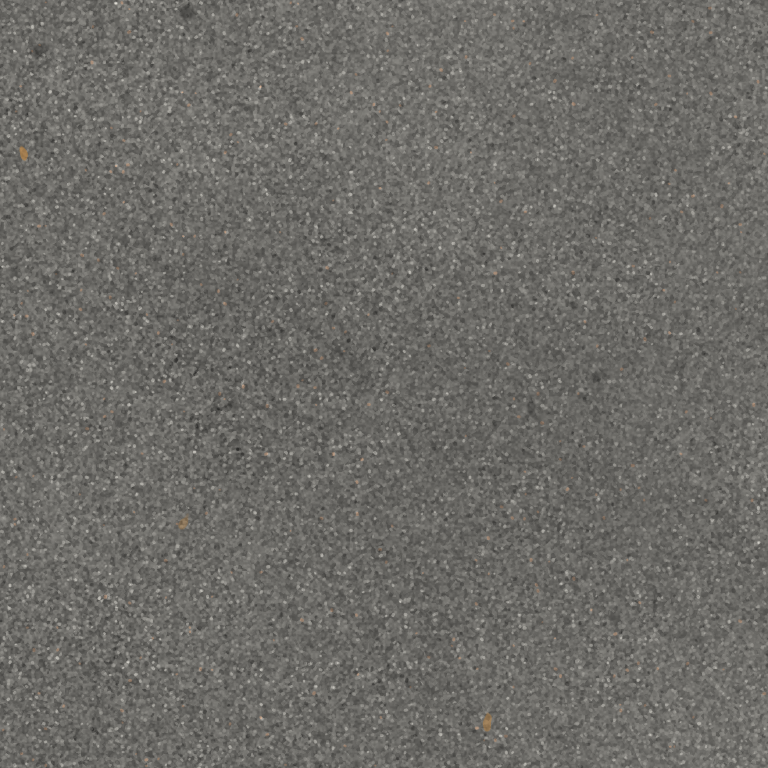
A WebGL 1 fragment shader for this texture:

```glsl
precision highp float;
// Worn fine-grained asphalt: a Voronoi mosaic of mineral grains with
// scattered pale chips and dark pits, over broad soft mottling,
// finished with a few tar stains and dry leaf flakes.

uniform vec2 u_resolution;

const float BASE_TONE = 0.412;
const vec3 GREY_TINT = vec3(1.012, 1.0, 0.962);
const vec3 RUST_TINT = vec3(1.16, 0.98, 0.84);
const vec3 LEAF_COLOR = vec3(0.62, 0.47, 0.29);
const float GRAIN_FREQ = 215.0;   // mosaic cells across the canvas
const float CHIP_FREQ = 128.0;
const float PIT_FREQ = 105.0;
const float DUST_FREQ = 330.0;
const float GRAIN_CONTRAST = 0.125;
const float GRAIN_SPARKLE = 0.15;
const float DUST_CONTRAST = 0.11;
const float CHIP_SHARE = 0.30;
const float PIT_SHARE = 0.22;
const float MOTTLE = 0.07;
const int STAINS = 14;
const int LEAVES = 3;

vec2 hash2(vec2 p) {
  vec3 q = fract(p.xyx * vec3(0.1031, 0.1030, 0.0973));
  q += dot(q, q.yzx + 33.33);
  return fract((q.xx + q.yz) * q.zy);
}

float valueNoise(vec2 p) {
  vec2 i = floor(p), f = fract(p);
  f = f * f * (3.0 - 2.0 * f);
  float low = mix(hash2(i).x, hash2(i + vec2(1.0, 0.0)).x, f.x);
  float high = mix(hash2(i + vec2(0.0, 1.0)).x, hash2(i + 1.0).x, f.x);
  return mix(low, high, f.y);
}

float fbm(vec2 p) {
  float sum = 0.0, amp = 0.5;
  for (int i = 0; i < 4; i++) {
    sum += amp * valueNoise(p);
    p = mat2(1.6, 1.2, -1.2, 1.6) * p + 7.3;
    amp *= 0.5;
  }
  return sum;
}

vec2 rotate(vec2 p, float a) {
  float c = cos(a), s = sin(a);
  return vec2(c * p.x + s * p.y, c * p.y - s * p.x);
}

// Nearest grain: x = distance to its centre, yz = its random values
vec3 grainCell(vec2 p) {
  vec2 cell = floor(p);
  vec3 nearest = vec3(9.0, 0.0, 0.0);
  for (int j = -1; j <= 1; j++) {
    for (int i = -1; i <= 1; i++) {
      vec2 id = cell + vec2(float(i), float(j));
      float d = length(id + hash2(id + 11.0) - p);
      if (d < nearest.x) nearest = vec3(d, hash2(id + 57.0));
    }
  }
  return nearest;
}

// Angular speck, at most one per cell: x = coverage, y = random value
vec2 speck(vec2 p, float share, float seed) {
  vec2 id = floor(p) + seed;
  vec2 pick = hash2(id), shape = hash2(id + 91.0);
  vec2 q = fract(p) - 0.5 - (hash2(id + 37.0) - 0.5) * 0.4;
  q = abs(rotate(q, shape.x * 6.283));
  float d = max(q.x * 0.85 + q.y * 0.5, q.y * 1.25);
  float radius = mix(0.16, 0.33, shape.y);
  float mask = 1.0 - smoothstep(radius - 0.07, radius + 0.07, d);
  return vec2(mask * step(pick.x, share), pick.y);
}

vec3 asphalt(vec2 uv, float wear, float mottle) {
  vec3 grain = grainCell(uv * GRAIN_FREQ);
  vec2 chip = speck(uv * CHIP_FREQ, CHIP_SHARE, 300.0);
  vec2 pit = speck(rotate(uv, 0.6) * PIT_FREQ, PIT_SHARE, 700.0);
  float core = 1.0 - smoothstep(0.25, 0.8, grain.x);

  float detail = GRAIN_CONTRAST * (grain.y - 0.5);
  detail += GRAIN_SPARKLE * pow(grain.z, 8.0) * core;
  detail += DUST_CONTRAST * (valueNoise(uv * DUST_FREQ) - 0.5);
  detail += chip.x * mix(0.04, 0.22, chip.y * chip.y);
  detail -= pit.x * mix(0.03, 0.10, pit.y);

  float rust = chip.x * step(0.45, chip.y) * step(chip.y, 0.51);
  return (BASE_TONE + mottle + detail * wear) * mix(GREY_TINT, RUST_TINT, rust);
}

void main() {
  vec2 uv = gl_FragCoord.xy / u_resolution;

  // Broad mottling: paler, smoother on the right and dimmer in the middle
  float cloud = fbm(uv * 3.5 + 4.0) - 0.47;
  float dim = exp(-10.0 * dot(uv - vec2(0.4, 0.5), uv - vec2(0.4, 0.5)));
  float mottle = MOTTLE * cloud + 0.018 * (uv.x - 0.4) - 0.018 * dim;
  float wear = mix(1.12, 0.88, uv.x) + 0.5 * (fbm(uv * 6.0 + 20.0) - 0.47);

  // Four samples per pixel keep the small grains smooth
  vec3 color = vec3(0.0);
  for (int s = 0; s < 4; s++) {
    float k = float(s);
    vec2 offset = vec2(mod(k, 2.0), floor(k * 0.5)) * 0.5 - 0.25;
    color += 0.25 * asphalt(uv + offset / u_resolution, wear, mottle);
  }

  // Tar stains with ragged soft edges
  float ragged = 0.006 * (valueNoise(uv * 120.0) - 0.5);
  for (int i = 0; i < STAINS; i++) {
    vec2 id = vec2(float(i) * 3.0 + 5.0, 17.0);
    vec2 kind = hash2(id + 41.0);
    float d = length(uv - hash2(id)) + ragged;
    float radius = mix(0.005, 0.011, kind.x);
    color *= 1.0 - mix(0.08, 0.32, kind.y) * (1.0 - smoothstep(radius * 0.4, radius * 1.3, d));
  }

  // Dry leaf flakes
  for (int i = 0; i < LEAVES; i++) {
    float k = float(i);
    vec2 q = rotate(uv - fract(vec2(0.03, 0.80) + k * vec2(0.605, 0.26)), 0.3 - k * 0.4);
    float d = length(q * vec2(1.8, 0.8)) + ragged;
    float leaf = 1.0 - smoothstep(0.007, 0.010, d);
    color = mix(color, LEAF_COLOR * (0.6 + color), leaf * (0.9 - 0.2 * k));
  }

  gl_FragColor = vec4(color, 1.0);
}
```
